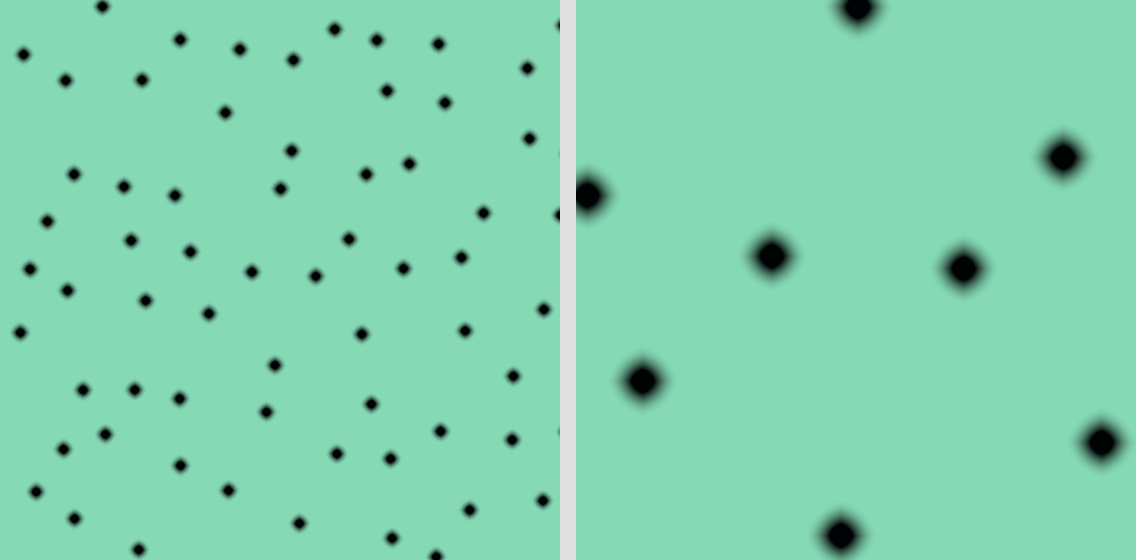
Left: the whole. Right: its middle third, enlarged.
Give the GLSL for this pattern, as a WebGL 2 fragment shader.

```glsl
#version 300 es
precision highp float;

// Soft black dots scattered sparsely over a flat mint ground.
// Each cell of a tilted grid holds one jittered dot; the nearest dot's
// distance drives a ramp from a slightly diamond-shaped core to a faint halo.

uniform vec2 u_resolution;
out vec4 fragColor;

const vec3 MINT = vec3(0.52, 0.85, 0.71);
const vec3 INK = vec3(0.0, 0.01, 0.01);
const float CELLS = 8.0;

// Integer hash of a cell, giving two values in 0..1
vec2 hash2(vec2 cell) {
    uvec2 v = uvec2(ivec2(cell) + 4096) * 1664525u + 1013904223u;
    v.x += v.y * 1664525u;
    v.y += v.x * 1664525u;
    v ^= v >> 16u;
    v.x += v.y * 1664525u;
    v.y += v.x * 1664525u;
    v ^= v >> 16u;
    return vec2(v & 0xffffu) / 65535.0;
}

// Round distance pulled towards a diamond
float dotDistance(vec2 p) {
    return mix(length(p), abs(p.x) + abs(p.y), 0.25);
}

// Distance to the nearest scattered dot, in canvas units
float nearestDot(vec2 uv) {
    float c = cos(0.3), s = sin(0.3);
    mat2 tilt = mat2(c, s, -s, c);
    vec2 gridPos = tilt * uv * CELLS + vec2(0.37, 0.61);
    vec2 home = floor(gridPos);
    float nearest = 1.0;
    for (int y = -1; y <= 1; y++) {
        for (int x = -1; x <= 1; x++) {
            vec2 cell = home + vec2(x, y);
            vec2 center = cell + mix(vec2(0.14), vec2(0.86), hash2(cell));
            // Undo the tilt so every diamond stays upright
            vec2 offset = transpose(tilt) * (gridPos - center) / CELLS;
            nearest = min(nearest, dotDistance(offset));
        }
    }
    return nearest;
}

void main() {
    vec2 uv = gl_FragCoord.xy / min(u_resolution.x, u_resolution.y);

    // Steep at the core, fading gently into the ground
    float t = clamp((nearestDot(uv) - 0.0068) / 0.0152, 0.0, 1.0);
    float light = 1.0 - (1.0 - t) * (1.0 - t);

    fragColor = vec4(mix(INK, MINT, light), 1.0);
}
```
